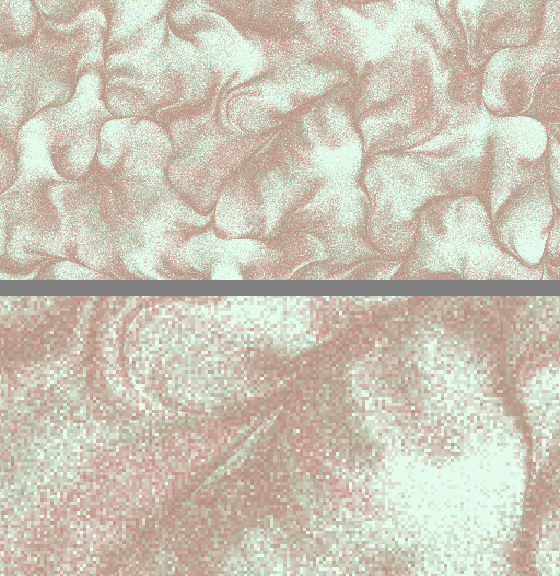
Top, the full canvas; bottom, a detail of the centre.
This texture is drawn by a WebGL 1 fragment shader. Its source:

```glsl
precision highp float;

uniform vec2 u_resolution;

const int TRAIL_STEPS = 24;
const int INK_LAYERS = 5;

const vec3 PAPER = vec3(0.89, 0.99, 0.93);
const vec3 RED_INK = vec3(0.78, 0.42, 0.40);
const vec3 GREEN_INK = vec3(0.61, 0.60, 0.49);

float hash(vec2 cell) {
  vec3 q = fract(vec3(cell.xyx) * 0.1031);
  q += dot(q, q.yzx + 33.33);
  return fract((q.x + q.y) * q.z);
}

// Value noise: x holds the value, yz its gradient
vec3 noise(vec2 p) {
  vec2 i = floor(p);
  vec2 f = p - i;
  vec2 u = f * f * f * (f * (f * 6.0 - 15.0) + 10.0);
  vec2 du = 30.0 * f * f * (f * (f - 2.0) + 1.0);
  float a = hash(i);
  float b = hash(i + vec2(1.0, 0.0));
  float c = hash(i + vec2(0.0, 1.0));
  float d = hash(i + vec2(1.0, 1.0));
  float twist = a - b - c + d;
  float value = a + (b - a) * u.x + (c - a) * u.y + twist * u.x * u.y;
  return vec3(value, du * (vec2(b - a, c - a) + twist * u.yx));
}

// Noise at a given frequency, with the gradient in canvas units
vec3 octave(vec2 p, float frequency, float amplitude) {
  vec3 n = noise(p * frequency);
  return amplitude * vec3(n.x, n.yz * frequency);
}

// Flow heading in radians, with its gradient
vec3 heading(vec2 p) {
  vec3 slow = octave(p + 8.6, 1.2, 6.0);
  vec3 main = octave(p, 4.4, 8.5);
  vec3 wiggle = octave(p + 17.3, 10.0, 2.0);
  return slow + main + wiggle;
}

// Clumpy starting density of red and green particles, averaging about one
vec2 seeds(vec2 p) {
  float clump = noise(p * 26.0 + 3.7).x;
  vec2 tint = vec2(noise(p * 32.0).x, noise(p * 32.0 + 71.4).x);
  float shared = 7.6 * clump * clump * clump * clump;
  return shared * 3.4 * tint * tint;
}

// Particle density smeared along the flow:
// trace upstream, gathering where the flow converges
vec2 trailDensity(vec2 p, float trailLength, float gathering) {
  float stepSize = trailLength / float(TRAIL_STEPS);
  float logDensity = 0.0;
  vec2 total = vec2(0.0);
  for (int i = 0; i < TRAIL_STEPS; i++) {
    vec3 h = heading(p);
    vec2 direction = vec2(cos(h.x), sin(h.x));
    float divergence = dot(h.yz, vec2(-direction.y, direction.x));
    logDensity -= gathering * divergence * stepSize;
    p -= direction * stepSize;
    total += seeds(p) * exp(min(logDensity, 3.0));
  }
  return total / float(TRAIL_STEPS);
}

// Chance that a grain is inked, saturating in dense places
vec2 inkChance(vec2 density) {
  return 0.62 * (1.0 - exp(-0.95 * density));
}

// One layer of random grains, with a soft threshold
float stipple(vec2 cell, float chance, float softness) {
  return 1.0 - smoothstep(chance - softness, chance + softness, hash(cell));
}

void main() {
  vec2 p = gl_FragCoord.xy / u_resolution.y;
  vec2 chance = inkChance(trailDensity(p + 5.0, 0.2, 0.6));
  vec2 cell = floor(p * 256.0);

  // Translucent grains, alternating between the two inks
  vec3 color = PAPER;
  float opacity = 0.215;
  for (int i = 0; i < INK_LAYERS; i++) {
    vec2 shift = vec2(137.0, 291.0) * float(i + 1);
    float red = stipple(cell + shift.yx + 613.0, chance.x, 0.02);
    float green = stipple(cell + shift, chance.y, 0.02);
    color = mix(color, RED_INK, opacity * red);
    color = mix(color, GREEN_INK, opacity * green);
  }
  gl_FragColor = vec4(color, 1.0);
}
```
